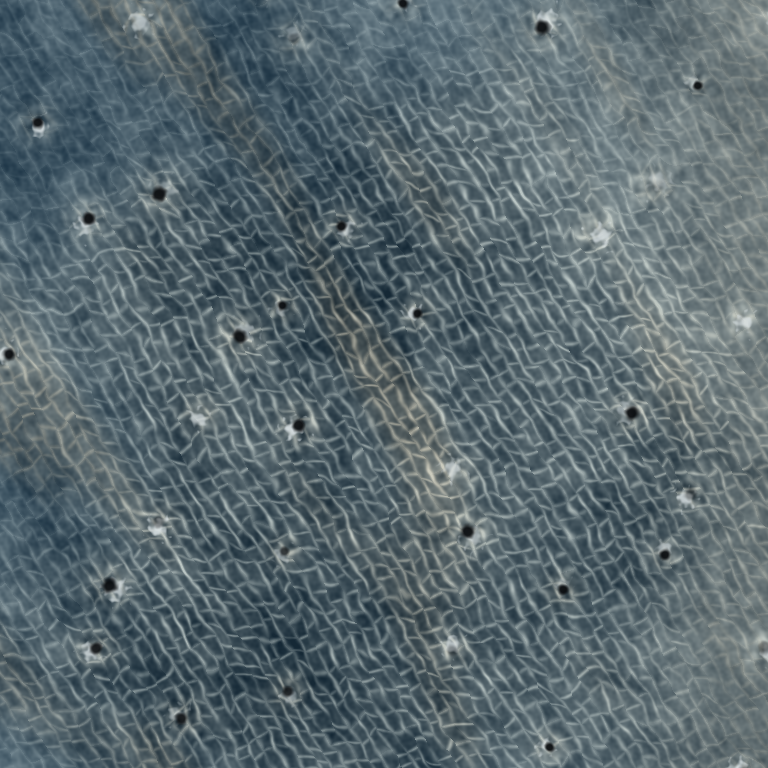
Reproduce this texture procedurally as a Shadertoy shader.

```glsl
// Leaf skin under a microscope: slanted rows of pale-walled cells with scattered pores.

const vec3 DEEP = vec3(0.21, 0.28, 0.32);       // cell interiors
const vec3 PALE = vec3(0.64, 0.69, 0.69);       // brightest walls
const vec3 HOLE = vec3(0.04, 0.05, 0.06);       // open pores
const vec3 GLINT = vec3(0.86, 0.89, 0.90);      // light on pore rims
const vec3 WARM_TINT = vec3(0.075, 0.025, -0.025);
const vec3 COOL_TINT = vec3(-0.03, 0.0, 0.03);
const vec2 GRAIN_DIR = vec2(-0.51, 0.86);       // direction of the cell rows
const float CELL_ROWS = 62.0;                   // rows per canvas side
const float CELL_LENGTH = 1.65;                 // cell length over width
const float WALL_WIDTH = 0.18;
const float WALL_CONTRAST = 0.58;
const float SEAM_SHARE = 0.14;                  // share of row borders that stand out
const float PORE_GRID = 6.0;
const float BASE_TONE = 0.28;

vec2 hash22(vec2 p) {
    vec3 q = fract(vec3(p.xyx) * vec3(0.1031, 0.1030, 0.0973));
    q += dot(q, q.yzx + 33.33);
    return fract((q.xx + q.yz) * q.zy);
}

float cornerSlope(vec2 cell, vec2 offset) {
    float angle = 6.2832 * hash22(cell + 71.0).x;
    return dot(vec2(cos(angle), sin(angle)), offset);
}

float gradientNoise(vec2 p) {
    vec2 i = floor(p), f = fract(p);
    vec2 u = f * f * f * (f * (f * 6.0 - 15.0) + 10.0);
    vec2 e = vec2(1.0, 0.0);
    float low = mix(cornerSlope(i, f), cornerSlope(i + e, f - e), u.x);
    float high = mix(cornerSlope(i + e.yx, f - e.yx), cornerSlope(i + 1.0, f - 1.0), u.x);
    return mix(low, high, u.y);
}

float wallProfile(float d) {
    return exp(-d * d / (WALL_WIDTH * WALL_WIDTH));
}

// Rows of cells split by slanted end walls.
// x: side walls, y: end walls, z: random shade of the cell, w: seam.
vec4 cellPattern(vec2 p) {
    p.x += 0.55 * gradientNoise(p * vec2(0.45, 0.35)) + 0.22 * gradientNoise(p * 0.9 + 30.0);
    p.y += 0.9 * gradientNoise(p * 0.4 + 60.0);
    float row = floor(p.x), across = p.x - row;
    vec2 rowRandom = hash22(vec2(row, 7.0));
    float along = (p.y + (rowRandom.y - 0.2) * 1.2 * across) / CELL_LENGTH + 9.0 * rowRandom.x;
    float index = floor(along + 0.5);

    // End walls move a little, so cells differ in length
    float shift = 0.4 * (hash22(vec2(row, index)).x - 0.5);
    float endGap = (along - index - shift) * CELL_LENGTH;
    float side = wallProfile(min(across, 1.0 - across));
    float cellIndex = index - step(endGap, 0.0);
    float seam = side * step(hash22(vec2(floor(p.x + 0.5), 91.0)).x, SEAM_SHARE);
    return vec4(side, wallProfile(endGap), hash22(vec2(row, cellIndex) + 37.0).y, seam);
}

// x: soft halo, y: bright rim, z: dark opening.
vec3 pores(vec2 p) {
    vec3 result = vec3(0.0);
    vec2 home = floor(p * PORE_GRID);
    for (int x = -1; x <= 1; x++)
    for (int y = -1; y <= 1; y++) {
        vec2 cell = home + vec2(x, y);
        vec2 kind = hash22(cell + 113.0), look = hash22(cell + 59.0);
        vec2 d = p - (cell + 0.02 + 0.96 * hash22(cell + 17.0)) / PORE_GRID;
        float present = step(kind.x, 0.88);
        float size = mix(0.008, 0.013, fract(look.x * 7.0));
        float lump = gradientNoise(d * 130.0 + cell * 9.0);
        float angle = 6.2832 * look.y;
        vec2 rimOffset = vec2(cos(angle), sin(angle)) * size * 0.7;
        float opening = length(d) * (1.0 + 0.3 * lump) / size;
        float rim = length(d - rimOffset) * (1.0 + 1.1 * lump) / size;
        float halo = exp(-dot(d, d) / (6.0 * size * size));
        float rimGain = mix(0.35, 1.0, kind.y);
        float holeGain = smoothstep(0.35, 0.7, look.x);
        result = max(result, present * vec3(halo,
            rimGain * (1.0 - smoothstep(0.3, 1.3, rim)),
            holeGain * (1.0 - smoothstep(0.35, 1.0, opening))));
    }
    return result;
}

void mainImage(out vec4 fragColor, in vec2 fragCoord) {
    vec2 uv = fragCoord / iResolution.xy;
    vec2 p = fragCoord / iResolution.y;

    // Gently bent row space: x across the rows, y along them
    vec2 bent = p + 0.012 * vec2(gradientNoise(p * 4.0), gradientNoise(p * 4.0 + 40.0));
    vec2 rows = vec2(dot(bent, vec2(GRAIN_DIR.y, -GRAIN_DIR.x)), dot(bent, GRAIN_DIR)) + 3.0;

    // Sharp focus around the lower middle, haze towards the upper corners
    float reach = length((uv - vec2(0.50, 0.38)) * vec2(1.0, 0.9));
    float focus = 1.0 - 0.72 * smoothstep(0.28, 0.62, reach + 0.2 * gradientNoise(p * 4.0 + 9.0));

    // Cell walls fade in and out; some row borders form long seams
    vec4 cells = cellPattern(rows * CELL_ROWS);
    float fade = 1.3 * gradientNoise(p * 45.0) + 0.7 * gradientNoise(p * 14.0);
    float wall = max(cells.x * (0.85 + fade), cells.y * (0.85 - 0.6 * fade));
    float seam = cells.w * smoothstep(-0.1, 0.3, gradientNoise(rows * vec2(9.0, 3.0) + 20.0));

    // Broad light, with a dark band near the top and a brighter right side
    vec2 band = (uv - vec2(0.39, 0.87)) * vec2(5.0, 3.6);
    float broad = 0.34 * gradientNoise(p * 3.0 + 5.0) + 0.26 * gradientNoise(rows * vec2(11.0, 5.0));
    broad += 0.22 * smoothstep(0.4, 1.1, uv.x * 0.65 + uv.y * 0.5) - 0.28 * exp(-dot(band, band));
    broad += 0.20 * gradientNoise(p * 22.0 + 3.0) + 0.04 * (1.0 - focus);
    float grain = 0.22 * gradientNoise(rows * vec2(95.0, 50.0)) + 0.12 * gradientNoise(p * 150.0);

    float tone = BASE_TONE + broad + grain + 0.14 * (cells.z - 0.5);
    tone += WALL_CONTRAST * focus * (wall - 0.38) + 0.26 * seam * focus;

    vec3 pore = pores(p);
    tone += pore.x * (0.25 + 0.9 * gradientNoise(p * 75.0));

    // Colour: brownish streaks and right edge, bluish haze, then the pores
    float streak = smoothstep(0.05, 0.45, gradientNoise(rows * vec2(8.0, 2.5) + 11.0));
    float warmth = max(max(streak, 0.6 * pore.x), 0.55 * smoothstep(0.75, 1.05, uv.x));
    vec3 color = mix(DEEP, PALE, clamp(tone, -0.3, 1.2));
    color += WARM_TINT * warmth * (0.5 + 0.5 * clamp(wall, 0.0, 1.0));
    color += COOL_TINT * (1.0 - focus) * (1.0 - smoothstep(0.5, 0.95, uv.x));
    color = mix(color, GLINT, 0.9 * pore.y);
    color = mix(color, HOLE, 0.95 * pore.z);
    fragColor = vec4(clamp(color, 0.0, 1.0), 1.0);
}
```
